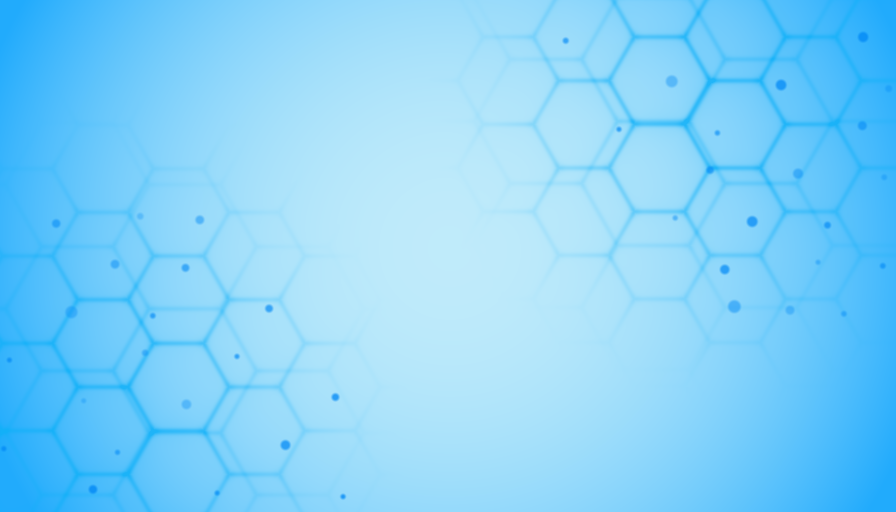
This background is drawn by a Shadertoy shader. Its source:

```glsl
// Pale blue radial glow with two fading honeycomb clusters and scattered dots.

#define SMALL_CELL 0.0985
#define LARGE_CELL 0.14
#define LINE_WIDTH 0.0052
#define CLUSTER_RADIUS 0.66
#define DOTS_PER_CLUSTER 20
#define GLOW_CENTER vec2(0.88, 0.515)

const vec3 PALE = vec3(0.75, 0.92, 0.98);
const vec3 AZURE = vec3(0.13, 0.67, 0.99);
const vec3 LINE_INK = vec3(0.06, 0.69, 0.97);
const vec3 DOT_INK = vec3(0.0, 0.53, 0.96);

float hash(float n) {
    return fract(sin(n * 12.9898) * 43758.5);
}

float bell(float d, float width) {
    return exp(-d * d / (width * width));
}

// Offset from the nearest center of a flat-topped hexagon grid
vec2 hexCell(vec2 p, float side) {
    vec2 period = side * vec2(3.0, sqrt(3.0));
    vec2 a = p - period * round(p / period);
    vec2 b = p - period * (floor(p / period) + 0.5);
    return dot(a, a) < dot(b, b) ? a : b;
}

// Soft outlines with brighter joints
float honeycomb(vec2 p, float side) {
    vec2 q = abs(hexCell(p, side));
    float apothem = side * 0.8660;
    float edge = apothem - max(q.y, dot(q, vec2(0.8660, 0.5)));
    float joint = min(length(q - vec2(side, 0.0)),
                      length(q - vec2(0.5 * side, apothem)));
    return 0.5 * bell(edge, LINE_WIDTH)
         + 0.10 * exp(-edge / 0.02)
         + 0.25 * bell(joint, 0.011);
}

// Two overlapping grids that fade away from the cluster center
float cluster(vec2 p, vec2 center, vec2 smallOrigin, vec2 largeOrigin) {
    float fade = 1.0 - smoothstep(0.05, CLUSTER_RADIUS, distance(p, center));
    float lines = honeycomb(p - smallOrigin, SMALL_CELL)
                + 0.5 * honeycomb(p - largeOrigin, LARGE_CELL);
    return min(lines * fade, 0.85);
}

// Dots spread inward from a corner, narrowing with height
float dots(vec2 p, vec2 corner, float inward, float seed) {
    float cover = 0.0;
    for (int i = 0; i < DOTS_PER_CLUSTER; i++) {
        float n = float(i) + seed;
        vec2 spread = fract(n * vec2(0.7549, 0.5698));
        spread.x *= 1.0 - 0.6 * spread.y;
        vec2 place = corner + inward * spread * vec2(0.88, 0.62);
        float size = mix(0.005, 0.013, pow(hash(n), 2.0));
        float disc = 1.0 - smoothstep(size - 0.004, size + 0.003, distance(p, place));
        cover = max(cover, disc * mix(0.3, 0.8, hash(n + 7.3)));
    }
    return cover;
}

void mainImage(out vec4 fragColor, in vec2 fragCoord) {
    vec2 p = fragCoord / iResolution.y;
    vec2 farCorner = iResolution.xy / iResolution.y;

    // Radial background
    float falloff = 1.08 * pow(distance(p, GLOW_CENTER), 2.1);
    vec3 color = mix(PALE, AZURE, min(falloff, 1.0));

    // Honeycombs at upper right and lower left
    float upper = cluster(p, vec2(1.46, 0.84), vec2(1.288, 0.8425), vec2(1.486, 0.763));
    float lower = cluster(p, vec2(0.16, 0.20), vec2(0.201, 0.5), vec2(0.151, 0.397));
    color = mix(color, LINE_INK, max(upper, lower));

    // Scattered dots
    float scatter = max(dots(p, farCorner, -1.0, 3.0), dots(p, vec2(0.0), 1.0, 41.0));
    color = mix(color, DOT_INK, scatter);

    fragColor = vec4(color, 1.0);
}
```
